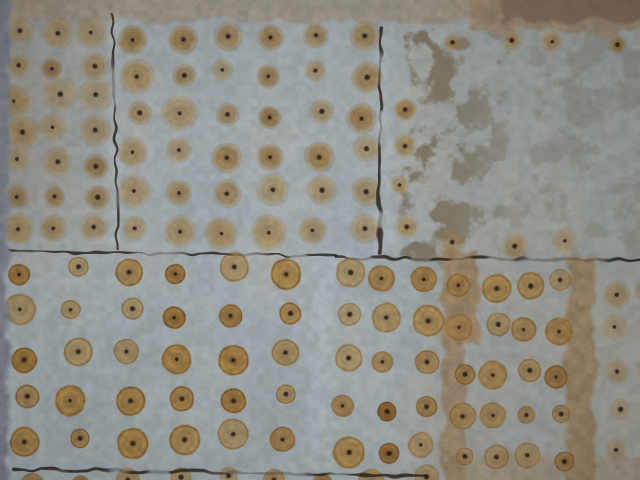
This texture is drawn by a WebGL 1 fragment shader. Its source:

```glsl
precision highp float;
// Weathered stone blocks with grids of rusty ringed stains, joints and tan mortar.
uniform vec2 u_resolution;

#define JITTER 0.26      // stain offset, share of pitch
#define SIZE_SPREAD 0.55 // variation of stain radius
#define WOBBLE 0.16      // uneven stain outlines
#define PIN_RADIUS 0.0048
#define GRAIN 0.15
#define MOTTLE 0.16
#define EDGE_WEAR 0.036  // rough mortar borders

const vec3 COOL_STONE = vec3(.61, .645, .66);
const vec3 WARM_STONE = vec3(.57, .555, .51);
const vec3 MARGIN = vec3(.47, .48, .52);
const vec3 MORTAR = vec3(.57, .48, .37);
const vec3 DIRT = vec3(.43, .38, .30);
const vec3 OCHRE = vec3(.62, .50, .29);
const vec3 RUST = vec3(.44, .29, .13);
const vec3 DARK = vec3(.14, .10, .08);

float hash(vec2 p) {
  return fract(sin(dot(p, vec2(127.1, 311.7))) * 43758.5);
}

float noise(vec2 p) {
  vec2 i = floor(p), f = fract(p);
  f *= f * (3. - 2. * f);
  return mix(mix(hash(i), hash(i + vec2(1, 0)), f.x),
             mix(hash(i + vec2(0, 1)), hash(i + 1.), f.x), f.y);
}

float fbm(vec2 p) {
  float sum = 0., amp = .533;
  for (int i = 0; i < 4; i++) {
    sum += amp * noise(p);
    p = p * 2.03 + 7.1;
    amp *= .5;
  }
  return sum;
}

// Soft mask of a box: left, top, right, bottom
float boxMask(vec2 p, vec4 box) {
  vec2 d = min(p - box.xy, box.zw - p);
  return smoothstep(-.007, .007, min(d.x, d.y));
}

void paint(inout vec3 col, vec2 p, vec4 box, vec3 tone, float amount) {
  col = mix(col, tone, amount * boxMask(p, box));
}

// Rough dark line from a to b, broken along its length
void crack(inout vec3 col, vec2 p, vec2 a, vec2 b, float width) {
  vec2 ab = b - a;
  vec2 q = p - a + .008 * (vec2(noise(p * 45.), noise(p * 45. + 31.)) - .5);
  float dist = length(q - ab * clamp(dot(q, ab) / dot(ab, ab), 0., 1.));
  float w = width * (.4 + noise(p * 38.));
  float line = 1. - smoothstep(w * .5, w + 1. / u_resolution.y, dist);
  col = mix(col, DARK, line * (.25 + .55 * smoothstep(.3, .6, noise(p * 24.))));
}

// Jittered stains; grid = first centre, pitch; look = radius, crispness, strength
void stains(inout vec3 col, vec2 p, vec4 grid, vec2 count, vec3 look) {
  vec2 first = grid.xy, pitch = grid.zw;
  vec2 cell = floor((p - first) / pitch + .5);
  float inside = boxMask(p, vec4(first - .52 * pitch, first + (count - .48) * pitch));
  if (inside <= 0.) return;
  float rough = WOBBLE * (fbm(p * 42.) - .5);
  for (int j = -1; j <= 1; j++) {
    for (int i = -1; i <= 1; i++) {
      vec2 id = cell + vec2(i, j);
      if (min(id.x, id.y) < 0. || id.x >= count.x || id.y >= count.y) continue;
      vec2 key = id + first * 91.;
      float h = hash(key), k = hash(key + 17.3), m = hash(key + 41.9);
      float dist = length(p - first - pitch * (id + JITTER * (vec2(h, m) - .5)));
      float e = dist / look.x / (1. + SIZE_SPREAD * (k - .5)) + rough;
      float disc = 1. - smoothstep(mix(.35, .93, look.y), 1.07, e);
      float rimPos = (e - .92) / .075;
      float rim = exp(-rimPos * rimPos) * look.y;
      float rust = .65 * (1. - k) * m + .35 * exp(-e * e * 7.) + .55 * rim
                 + .065 * (1. + sin(e * 17. + h * 6.3));
      vec3 tone = mix(OCHRE, RUST, min(rust, 1.)) * (.91 + .18 * noise(p * 110.));
      float cover = disc * look.z * (.72 + .4 * m) + .3 * rim;
      col = mix(col, tone, inside * min(cover, 1.));
      float pin = PIN_RADIUS * (.65 + .6 * h);
      float hole = 1. - smoothstep(pin * .45, pin + 1. / u_resolution.y, dist);
      col = mix(col, DARK, inside * hole * .85);
    }
  }
}

void main() {
  // Height is one unit, measured down from the top
  vec2 p = vec2(gl_FragCoord.x, u_resolution.y - gl_FragCoord.y) / u_resolution.y;
  float broad = fbm(p * 7.), fine = fbm(p * 70.);
  vec2 worn = p + EDGE_WEAR * (vec2(fbm(p * 26.), fbm(p * 26. + 19.)) - .5);

  // Stone, warmer at the top left and on the right
  float warm = .75 * smoothstep(.32, 0., p.x) * smoothstep(.62, .35, p.y);
  warm += .4 * smoothstep(.78, .95, p.x) + .8 * (broad - .42);
  vec3 col = mix(COOL_STONE, WARM_STONE, clamp(warm, 0., 1.));
  col *= 1. + MOTTLE * (broad - .5) + GRAIN * (fine - .5);

  // Dirty blotches on the upper right block
  float blotch = smoothstep(.47, .64, fbm(p * 25. + 3.));
  blotch *= .22 + .5 * smoothstep(1.12, .88, p.x);
  paint(col, worn, vec4(.84, .06, 1.4, .54), DIRT, blotch);

  // Pale joints, then tan mortar
  vec3 pale = COOL_STONE * (.93 + .2 * fine), tan1 = MORTAR * (.87 + .26 * fine);
  paint(col, worn, vec4(.234, .03, .254, .52), pale, .75);
  paint(col, worn, vec4(.79, .06, .82, .53), pale, .75);
  paint(col, worn, vec4(.648, .535, .70, .98), pale, .75);
  paint(col, worn, vec4(-1, -1, 1.4, .045), tan1, .45);
  paint(col, worn, vec4(.98, -1, 1.4, .065), tan1, .7);
  paint(col, worn, vec4(.92, .52, 1, .72), tan1, .9);
  paint(col, worn, vec4(.92, .7, .965, 2), tan1, .8);
  paint(col, worn, vec4(1.18, .53, 1.24, 2), tan1, .9);
  paint(col, worn, vec4(.92, .95, 1.4, 2), tan1, .4);
  paint(col, worn, vec4(1.05, -1, 1.4, .045), DIRT, .7);

  // Stain grids, block by block
  stains(col, p, vec4(.038, .07, .078, .067), vec2(3, 7), vec3(.031, .3, .62));
  stains(col, p, vec4(.283, .073, .094, .082), vec2(6, 6), vec3(.031, .35, .7));
  stains(col, p, vec4(.94, .092, .112, .08), vec2(4, 1), vec3(.021, .1, .85));
  stains(col, p, vec4(.842, .226, .1, .084), vec2(1, 4), vec3(.024, .15, .85));
  stains(col, p, vec4(.935, .51, .127, .08), vec2(3, 1), vec3(.027, .2, .6));
  stains(col, p, vec4(.047, .566, .109, .087), vec2(6, 5), vec3(.027, .85, .9));
  stains(col, p, vec4(.72, .576, .083, .09), vec2(3, 5), vec3(.027, .8, .88));
  stains(col, p, vec4(.963, .59, .068, .092), vec2(4, 5), vec3(.025, .8, .8));
  stains(col, p, vec4(1.285, .604, .07, .085), vec2(2, 5), vec3(.027, .4, .5));
  stains(col, p, vec4(.06, 1, .102, .1), vec2(9, 1), vec3(.025, .7, .8));

  // Cracks along the joints
  crack(col, p, vec2(.235, .03), vec2(.245, .52), .002);
  crack(col, p, vec2(.793, .06), vec2(.79, .53), .0035);
  crack(col, p, vec2(.02, .523), vec2(.7, .534), .002);
  crack(col, p, vec2(.7, .537), vec2(1.34, .541), .003);
  crack(col, p, vec2(.03, .977), vec2(.89, .991), .003);

  // Wall margin and darker borders
  col = mix(MARGIN * (.9 + .2 * fine), col, smoothstep(.008, .026, worn.x));
  vec2 off = (p - vec2(.62, .5)) / vec2(.9, .75);
  gl_FragColor = vec4(col * (1.03 - .15 * dot(off, off)), 1);
}
```
